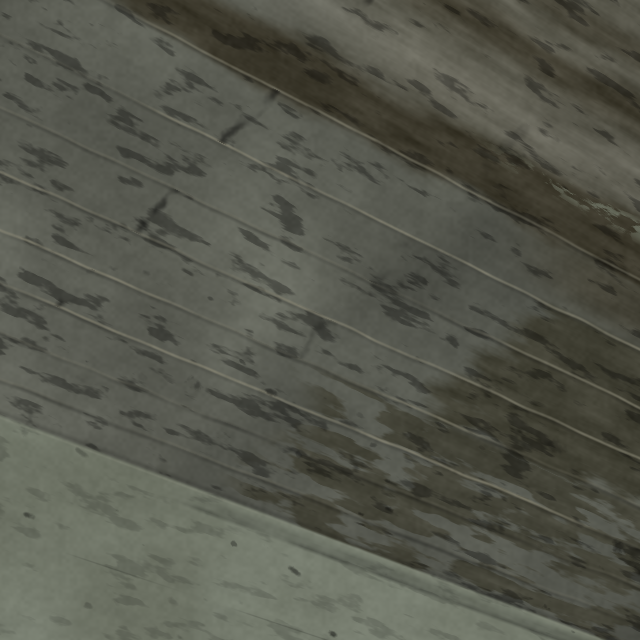
Reproduce this texture procedurally as a WebGL 1 fragment shader.

```glsl
precision highp float;
uniform vec2 u_resolution;

float hash(vec2 p) {
  return fract(sin(dot(p, vec2(127.1, 311.7))) * 43758.5453);
}

float noise(vec2 p) {
  vec2 i = floor(p), f = fract(p);
  f = f * f * (3.0 - 2.0 * f);
  return mix(mix(hash(i), hash(i + vec2(1.0, 0.0)), f.x),
             mix(hash(i + vec2(0.0, 1.0)), hash(i + vec2(1.0, 1.0)), f.x), f.y);
}

float fbm(vec2 p) {
  float sum = 0.0, amp = 0.533;
  for (int i = 0; i < 4; i++) {
    sum += amp * noise(p);
    p = p * 2.03 + 17.3;
    amp *= 0.5;
  }
  return sum;
}

// Soft-edged stripe around a center
float band(float x, float center, float halfWidth, float soft) {
  return 1.0 - smoothstep(halfWidth - soft, halfWidth + soft, abs(x - center));
}

void main() {
  vec2 p = gl_FragCoord.xy / u_resolution;
  p.y = 1.0 - p.y;
  float px = 1.0 / min(u_resolution.x, u_resolution.y);

  // Fan of boards in perspective: across runs over them, diag along the joints
  float across = (p.y - 0.505 * p.x) / (1.0 - 0.207 * p.x);
  float d = across - 0.052;
  float board = 8.05 * d * (1.0 + 0.7 * d);
  float scale = 8.9 * max(1.0 + 1.4 * d, 0.4) / (1.0 - 0.207 * p.x);
  float seam = floor(board + 0.5);
  float seamDist = (board - seam) / scale + 0.003 * (noise(vec2(p.x * 22.0, seam)) - 0.5);
  float id = floor(board);
  float diag = p.x + p.y;

  vec2 along = vec2(p.x, across);
  float cloud = smoothstep(0.22, 0.78, fbm(p * 5.0 + 3.0));
  float grain = fbm(along * vec2(14.0, 50.0));
  float blotch = fbm(along * vec2(16.0, 42.0) + 5.0);
  float ceiling = 1.0 - smoothstep(0.646, 0.652, across);

  // Weathered grey boards
  vec3 color = mix(vec3(0.335, 0.342, 0.308), vec3(0.41, 0.42, 0.38), cloud);
  color *= 0.97 + 0.06 * hash(vec2(id, 4.0));
  color += 0.02 * smoothstep(0.2, 0.6, across) * (1.0 - p.x);
  color *= 1.0 - 0.13 * smoothstep(0.98, 1.1, diag + 0.08 * hash(vec2(id, 8.0)) + 0.08 * (cloud - 0.5));

  // Brown upper corner with long damp bands
  float wobble = 0.07 * (fbm(along * vec2(8.0, 22.0)) - 0.5);
  float corner = (1.0 - smoothstep(-0.2, -0.1, across)) * smoothstep(0.25, 0.7, p.x);
  color = mix(color, mix(vec3(0.27, 0.26, 0.21), vec3(0.42, 0.41, 0.36), grain), corner * 0.7);
  color += 0.06 * band(across + wobble, -0.27, 0.045, 0.045);
  float damp = band(across + wobble, -0.13, 0.04 + 0.026 * p.x, 0.022);
  damp = max(damp, 0.9 * band(across + wobble, -0.405, 0.035, 0.035));
  damp = max(damp, 0.6 * band(across + wobble, -0.53, 0.025, 0.025));
  damp = max(damp, 0.75 * band(across, -0.03, 0.06, 0.04) * smoothstep(0.75, 0.95, p.x));
  color = mix(color, vec3(0.215, 0.2, 0.15) + 0.12 * (grain - 0.5), damp * 0.9);

  // Damp patch ending at the board ends, then mottled damp below it
  float edge = diag - 1.32 + 0.03 * hash(vec2(id, 2.0)) + 0.12 * (blotch - 0.5);
  float damped = smoothstep(-0.03, 0.04, edge) * smoothstep(-0.1, 0.1, board)
               * (1.0 - smoothstep(2.8, 3.3, board + 1.5 * (blotch - 0.5)));
  float mottled = smoothstep(0.45, 0.57, blotch + 0.05 * smoothstep(1.2, 1.5, diag))
                * smoothstep(1.06, 1.18, diag + 0.12 * (cloud - 0.5))
                * smoothstep(2.9, 3.2, board);
  color = mix(color, vec3(0.235, 0.23, 0.18) + 0.1 * (grain - 0.5), max(damped * 0.85, mottled * 0.72));

  // Small streaky smudges scattered over the boards
  float smudge = smoothstep(0.59, 0.72, fbm(along * vec2(20.0, 48.0) + 31.0));
  color *= 1.0 - 0.3 * smudge;

  // Seams: a soft pale ridge, worn away in places, over a dark lip
  float lines = smoothstep(-1.6, -0.8, board) * (1.0 - smoothstep(6.1, 6.4, board));
  float wear = noise(vec2(p.x * 6.0, seam * 5.3 + 2.0));
  float chips = noise(vec2(p.x * 45.0, seam * 3.7));
  float lip = 1.0 - smoothstep(0.0, 0.0045 + px, abs(seamDist - 0.0025));
  float ridge = 1.0 - smoothstep(0.0, 0.0022 + px, abs(seamDist + 0.0005));
  color *= 1.0 - 0.25 * lip * lines * (0.25 + 0.75 * noise(vec2(p.x * 14.0, seam)));
  float shine = smoothstep(0.2, 0.8, wear) * (0.55 + 0.45 * chips);
  color = mix(color, vec3(0.53, 0.52, 0.45), ridge * lines * (seam > 4.5 ? 0.25 : 0.85) * (0.15 + 0.75 * shine));

  // Staggered, crumbling joints across the boards
  bool odd = mod(id, 2.0) > 0.5;
  float bend = 0.035 * (fbm(p * 30.0) - 0.5);
  float joint = 1.0 - smoothstep(0.0, 0.016, abs(diag - (odd ? 0.573 : 1.02) + bend));
  color *= 1.0 - (odd ? 0.42 : 0.14) * joint * smoothstep(0.2, 0.65, noise(p * 48.0 + 9.0))
                 * (1.0 - smoothstep(3.9, 4.1, board));

  // Pale flakes along the wet band
  float flakes = smoothstep(0.48, 0.64, fbm(along * vec2(45.0, 90.0)))
               * band(across + 0.3 * wobble, -0.18, 0.016, 0.014) * smoothstep(0.7, 0.95, p.x);
  color = mix(color, vec3(0.48, 0.51, 0.45), flakes * 0.65);

  // Pale beam below, with a ridge and a dark groove
  vec3 beam = mix(vec3(0.42, 0.44, 0.385), vec3(0.475, 0.5, 0.445), cloud);
  beam *= 1.0 - 0.12 * smudge;
  float groove = band(across, 0.682, 0.003, 0.003 + px) * smoothstep(0.25, 0.35, p.x);
  beam *= 1.0 - 0.4 * groove * noise(p * 25.0);
  beam *= 1.0 - 0.3 * band(across, 0.672, 0.01, 0.007) * smoothstep(0.25, 0.4, p.x) * grain;
  beam *= 1.0 - 0.15 * band(across, 0.83, 0.001, px) * smoothstep(0.4, 0.6, wear);
  color = mix(beam, color, ceiling);
  color *= 1.0 - 0.15 * band(across, 0.644, 0.003, 0.005);
  color = mix(color, vec3(0.53, 0.54, 0.48), 0.5 * band(across, 0.653, 0.001, 0.001 + px) * (0.3 + 0.7 * wear));

  // Scattered dark specks
  for (int i = 0; i < 2; i++) {
    vec2 q = p * (11.0 + 10.0 * float(i)) + 5.7 * float(i);
    vec2 cell = floor(q);
    vec2 offset = fract(q) - 0.35 - 0.3 * vec2(hash(cell + 1.3), hash(cell + 7.9));
    offset.y -= 0.4 * offset.x;
    float dist = length(offset * vec2(0.7, 1.1)) + 0.3 * (fbm(p * 60.0) - 0.5);
    float size = 0.05 + 0.1 * hash(cell + 3.1);
    float speck = (1.0 - smoothstep(0.0, size, dist)) * step(0.8, hash(cell + 5.5));
    color *= 1.0 - 0.45 * speck * smoothstep(0.22, 0.4, across) * hash(cell + 8.2);
  }

  // Fine surface texture
  color *= 0.96 + 0.08 * grain;
  color += 0.022 * (noise(p * 170.0) - 0.5) + 0.02 * (noise(p * 75.0) - 0.5);
  gl_FragColor = vec4(color, 1.0);
}
```
